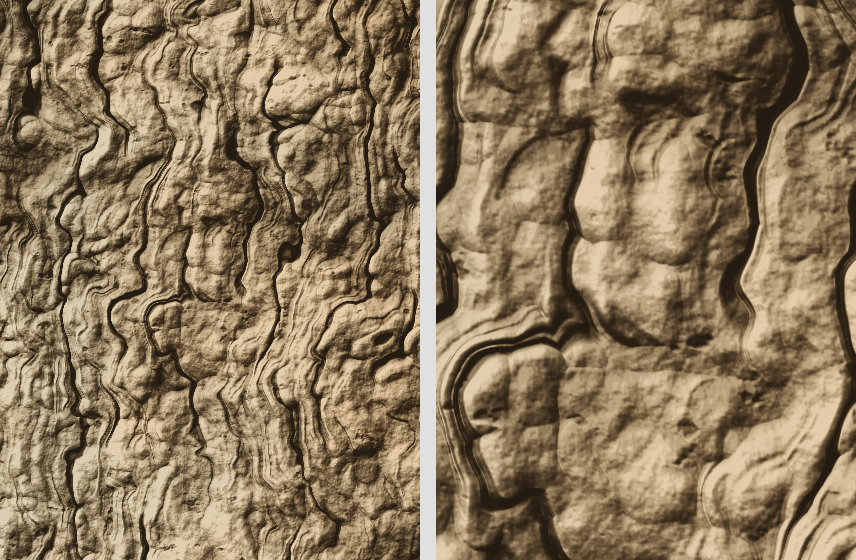
Left: the whole. Right: its middle third, enlarged.
Write a WebGL 1 fragment shader that draws this texture.

```glsl
precision highp float;
uniform vec2 u_resolution;

float hash(vec2 p) {
  return fract(sin(dot(p, vec2(127.1, 311.7))) * 43758.5453);
}

float noise(vec2 p) {
  vec2 i = floor(p), f = fract(p);
  f = f * f * (3.0 - 2.0 * f);
  return mix(mix(hash(i), hash(i + vec2(1.0, 0.0)), f.x),
             mix(hash(i + vec2(0.0, 1.0)), hash(i + vec2(1.0, 1.0)), f.x), f.y);
}

float fbm(vec2 p) {
  float sum = 0.0, amp = 0.5;
  for (int i = 0; i < 4; i++) {
    sum += amp * noise(p);
    p = mat2(1.6, 1.2, -1.2, 1.6) * p + 3.7;
    amp *= 0.5;
  }
  return sum;
}

vec2 wobble(vec2 p) {
  return vec2(noise(p), noise(p + 40.0)) - 0.5;
}

// Scattered domes that meet in sharp creases
float knobs(vec2 p) {
  vec2 cell = floor(p);
  float top = 0.0;
  for (int j = -1; j <= 1; j++) {
    for (int i = -1; i <= 1; i++) {
      vec2 id = cell + vec2(float(i), float(j));
      vec2 center = id + 0.2 + 0.6 * vec2(hash(id), hash(id + 31.7));
      float radius = mix(0.4, 0.85, hash(id + 57.3));
      float d = length(p - center) / radius;
      top = max(top, radius * (1.0 - d * d));
    }
  }
  return top;
}

// x: surface height, y: brightness offset from hollows and cracks
vec2 relief(vec2 p) {
  vec2 w = p + 0.09 * wobble(p * 5.0) + 0.035 * wobble(p * 14.0 + 7.0)
             + 0.013 * wobble(p * 36.0 + 19.0);
  float big = knobs(w * vec2(8.5, 6.5));
  float small = knobs(w * vec2(19.0, 15.0) + 5.0);

  // Two large burls in the lower half
  float burl = max(1.0 - length((w - vec2(0.33, 0.51)) / vec2(0.22, 0.15)),
                   1.0 - length((w - vec2(0.78, 0.42)) / vec2(0.28, 0.26)));
  float mass = smoothstep(0.0, 0.6, burl);
  float rim = exp(-abs(burl) * 30.0);

  // Grain follows x and bends around every swelling
  float flow = w.x + 0.06 * big + 0.02 * small + 0.07 * mass;
  float column = flow * 10.0;
  float edge = abs(fract(column) - 0.5) * 2.0;
  float open = smoothstep(0.4, 0.68, noise(vec2(floor(column + 0.5) * 7.3, p.y * 5.5)));
  float lip = mix(0.82, 0.93, noise(p * 17.0 + 61.0));
  float crack = smoothstep(lip, lip + 0.06, edge) * open;

  // Fold contours turn into thin broken grooves
  float folds = noise(vec2(flow * 48.0, w.y * 7.0));
  float groove = 1.0 - smoothstep(0.02, 0.15, abs(folds - 0.42));
  groove *= smoothstep(0.38, 0.62, noise(p * 13.0 + 83.0));
  float fibres = noise(vec2(flow * 125.0, w.y * 13.0));
  float pit = smoothstep(0.68, 0.8, fbm(p * 34.0 + 17.0));

  float height = 0.028 * big + 0.013 * small + 0.03 * mass
    - 0.016 * pow(edge, 4.0) * (0.35 + 0.65 * open) - 0.008 * crack
    + 0.013 * folds + 0.0035 * fibres + 0.010 * fbm(p * 62.0)
    - 0.003 * groove - 0.004 * pit;
  float cavity = 0.35 * (big - 0.35) + 0.4 * (small - 0.35) + 0.25 * (folds - 0.5)
    + 0.14 * (fibres - 0.5) - 0.85 * crack - 0.32 * groove - 0.2 * rim - 0.4 * pit;
  return vec2(height, cavity);
}

// Wood tones from deep shadow to sunlit
vec3 woodRamp(float t) {
  vec3 c = mix(vec3(0.18, 0.14, 0.09), vec3(0.30, 0.24, 0.16), smoothstep(0.05, 0.175, t));
  c = mix(c, vec3(0.44, 0.36, 0.25), smoothstep(0.175, 0.335, t));
  c = mix(c, vec3(0.57, 0.49, 0.36), smoothstep(0.335, 0.52, t));
  c = mix(c, vec3(0.72, 0.64, 0.50), smoothstep(0.52, 0.73, t));
  c = mix(c, vec3(0.88, 0.81, 0.69), smoothstep(0.73, 0.94, t));
  return c * mix(0.75, 1.0, smoothstep(0.0, 0.07, t));
}

void main() {
  vec2 p = gl_FragCoord.xy / u_resolution.x;
  vec2 e = vec2(0.002, 0.0);
  vec3 light = normalize(vec3(-0.5, 0.62, 0.62));

  vec2 here = relief(p);
  vec2 slope = vec2(relief(p + e.xy).x, relief(p + e.yx).x) - here.x;
  vec3 normal = normalize(vec3(-slope / e.x, 1.0));
  float blocker = relief(p + 0.014 * light.xy).x - here.x;

  // Direct light, hollows and short cast shadows
  float tone = dot(normal, light) + here.y - clamp(blocker * 22.0, -0.08, 0.35);

  // Broad patches of shade and pale weathered wood
  float upper = smoothstep(0.55, 0.85, p.y);
  tone += 0.3 * (noise(p * 3.5 + 11.0) - 0.5);
  tone -= 0.22 * upper * smoothstep(0.65, 1.0, p.x);
  tone -= 0.25 * upper * (1.0 - smoothstep(0.0, 0.22, p.x));
  tone += 0.14 * (1.0 - smoothstep(0.2, 0.8, length(p - vec2(0.1, 0.2))));
  tone -= 0.7 * (1.0 - smoothstep(0.03, 0.13, length(p - vec2(1.0, 0.02))));

  float t = 1.0 / (1.0 + exp(-3.7 * (tone - 0.42)));
  float warmth = clamp(0.6 * p.x + 0.8 * noise(p * 6.0 + 3.0) - 0.2, 0.0, 1.0);
  vec3 tint = mix(vec3(0.98, 1.0, 1.02), vec3(1.03, 0.99, 0.96), warmth);
  gl_FragColor = vec4(woodRamp(t) * tint, 1.0);
}
```
